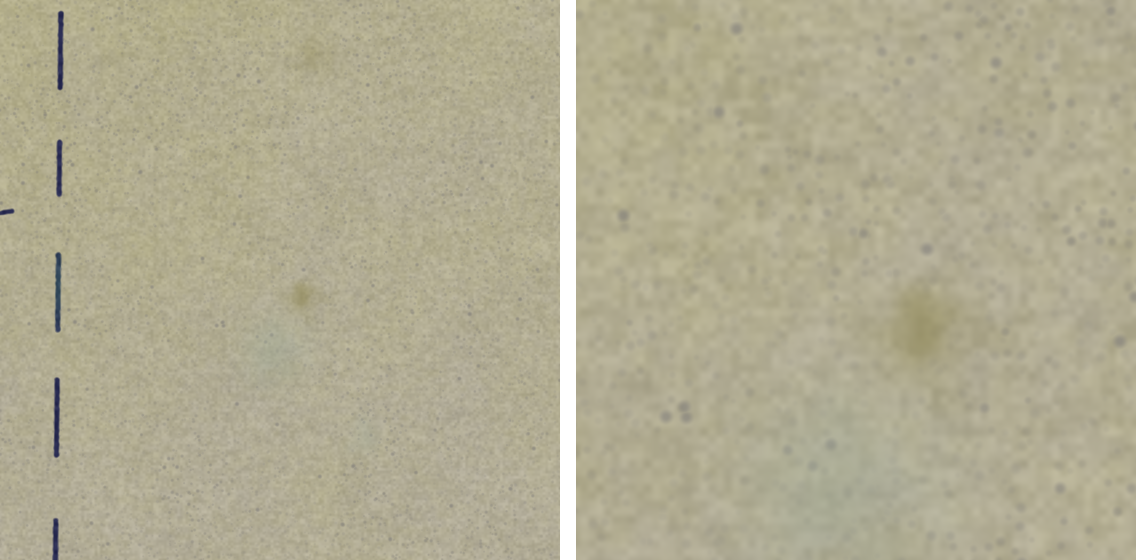
Left: the whole. Right: its middle third, enlarged.
Write a Shadertoy shader that draws this texture.

```glsl
// Aged buff paper with fine mottled grain, sparse grey flecks and soft stains,
// crossed near its left edge by a slightly leaning dashed line of navy ink.
// Grain is layered smooth noise, flecks are cellular, dashes are segment distances.

const vec3 PAPER_GREY   = vec3(0.697, 0.675, 0.590);
const vec3 PAPER_YELLOW = vec3(0.702, 0.682, 0.540);
const vec3 FLECK_GREY   = vec3(0.49, 0.48, 0.47);
const vec3 STAIN_OLIVE  = vec3(0.56, 0.53, 0.33);
const vec3 STAIN_BLUE   = vec3(0.62, 0.66, 0.60);
const vec3 INK_NAVY     = vec3(0.16, 0.17, 0.32);
const vec3 INK_TEAL     = vec3(0.20, 0.29, 0.36);

vec2 hash2(vec2 p) {
    vec3 q = fract(p.xyx * vec3(0.1031, 0.1030, 0.0973));
    q += dot(q, q.yzx + 33.33);
    return fract((q.xx + q.yz) * q.zy);
}

// Smooth noise in -1..1
float smoothNoise(vec2 p) {
    vec2 cell = floor(p);
    vec2 f = fract(p);
    f = f * f * (3.0 - 2.0 * f);
    float low  = mix(hash2(cell).x, hash2(cell + vec2(1, 0)).x, f.x);
    float high = mix(hash2(cell + vec2(0, 1)).x, hash2(cell + vec2(1, 1)).x, f.x);
    return 2.0 * mix(low, high, f.y) - 1.0;
}

float layeredNoise(vec2 p) {
    float sum = 0.0;
    float gain = 0.55;
    for (int i = 0; i < 4; i++) {
        sum += gain * smoothNoise(p);
        p = mat2(1.6, 1.2, -1.2, 1.6) * p + 17.3;
        gain *= 0.55;
    }
    return sum;
}

// Cellular flecks: soft dots, present in the given share of the cells
float flecks(vec2 p, float share, float radius) {
    vec2 cell = floor(p);
    float cover = 0.0;
    for (int y = -1; y <= 1; y++) {
        for (int x = -1; x <= 1; x++) {
            vec2 id = cell + vec2(x, y);
            vec2 kind = hash2(id + 71.7);
            float size = radius * mix(0.6, 1.2, kind.y);
            float d = length(p - id - hash2(id));
            float dot1 = 1.0 - smoothstep(0.2 * size, 1.4 * size, d);
            cover = max(cover, dot1 * step(kind.x, share) * mix(0.4, 1.0, kind.y));
        }
    }
    return cover;
}

float segmentDistance(vec2 p, vec2 a, vec2 b) {
    vec2 along = b - a;
    float t = clamp(dot(p - a, along) / dot(along, along), 0.0, 1.0);
    return length(p - a - t * along);
}

float blot(vec2 p, vec2 centre, float radius) {
    vec2 d = (p - centre) / radius;
    return exp(-dot(d, d));
}

// Point on the ruled line at a given depth below the top edge
vec2 linePoint(float depth) {
    return vec2(0.109 - 0.010 * depth, 1.0 - depth);
}

// Distance to the nearest dash; spacing and length vary by hand
float dashDistance(vec2 p) {
    float nearest = 1.0;
    for (int i = 0; i < 5; i++) {
        float n = float(i);
        float turn = 1.5708 * n;
        float start = 0.024 + 0.2265 * n + 0.014 * sin(turn) - 0.0105 * (1.0 - cos(turn));
        float span = 0.133 - 0.04 * exp(-4.0 * (n - 1.0) * (n - 1.0));
        nearest = min(nearest, segmentDistance(p, linePoint(start), linePoint(start + span)));
    }
    return nearest;
}

void mainImage(out vec4 fragColor, in vec2 fragCoord) {
    vec2 uv = fragCoord / iResolution.xy;
    float soft = max(0.0024, 1.0 / iResolution.y);

    // Paper tone: yellower toward the top and left, with broad clouds
    float cloud = layeredNoise(uv * 7.0 + 3.1);
    float warmth = 0.10 + 0.50 * uv.y + 0.25 * (1.0 - uv.x) * uv.y + 0.40 * cloud;
    vec3 color = mix(PAPER_GREY, PAPER_YELLOW, clamp(warmth, 0.0, 1.0));
    color += 0.014 * layeredNoise(uv * 16.0 + 40.0);

    // Fine grain and a faint fibre direction
    float grain = 0.030 * smoothNoise(uv * 210.0) + 0.022 * smoothNoise(uv.yx * 115.0 + 9.0);
    grain += 0.009 * smoothNoise(uv * vec2(25.0, 190.0));
    color += grain;
    color.b += 0.012 * smoothNoise(uv * 75.0 + 55.0);

    // Flecks gather in loose patches
    float patchy = smoothstep(-0.5, 0.6, layeredNoise(uv * 9.0 + 80.0));
    float speck = 0.45 * flecks(uv * 125.0, 0.30, 0.36) * mix(0.35, 1.0, patchy);
    speck = max(speck, 0.60 * flecks(uv * 62.0 + 5.0, 0.05, 0.22));
    color = mix(color, FLECK_GREY, speck);

    // Stains, with edges broken by noise
    vec2 ragged = uv + 0.012 * vec2(smoothNoise(uv * 45.0), smoothNoise(uv * 45.0 + 30.0));
    color = mix(color, STAIN_OLIVE, 0.60 * blot(ragged, vec2(0.543, 0.467), 0.024));
    color = mix(color, STAIN_OLIVE, 0.28 * blot(ragged, vec2(0.565, 0.905), 0.026));
    color = mix(color, STAIN_BLUE, 0.45 * blot(ragged, vec2(0.490, 0.375), 0.055));
    color = mix(color, STAIN_BLUE, 0.30 * blot(ragged, vec2(0.655, 0.225), 0.030));

    // Ink: dashed line and a short stroke entering from the left edge
    float stroke = segmentDistance(uv, vec2(-0.02, 0.616), vec2(0.021, 0.623));
    float ink = min(dashDistance(uv), stroke + 0.0008);
    ink += 0.0007 * smoothNoise(uv * 160.0);
    vec3 inkColor = mix(INK_NAVY, INK_TEAL, blot(uv, vec2(0.104, 0.49), 0.08));
    inkColor += 0.05 * smoothNoise(uv * 140.0 + 12.0);
    color = mix(color, inkColor, 1.0 - smoothstep(0.0045 - soft, 0.0045 + soft, ink));

    fragColor = vec4(clamp(color, 0.0, 1.0), 1.0);
}
```
